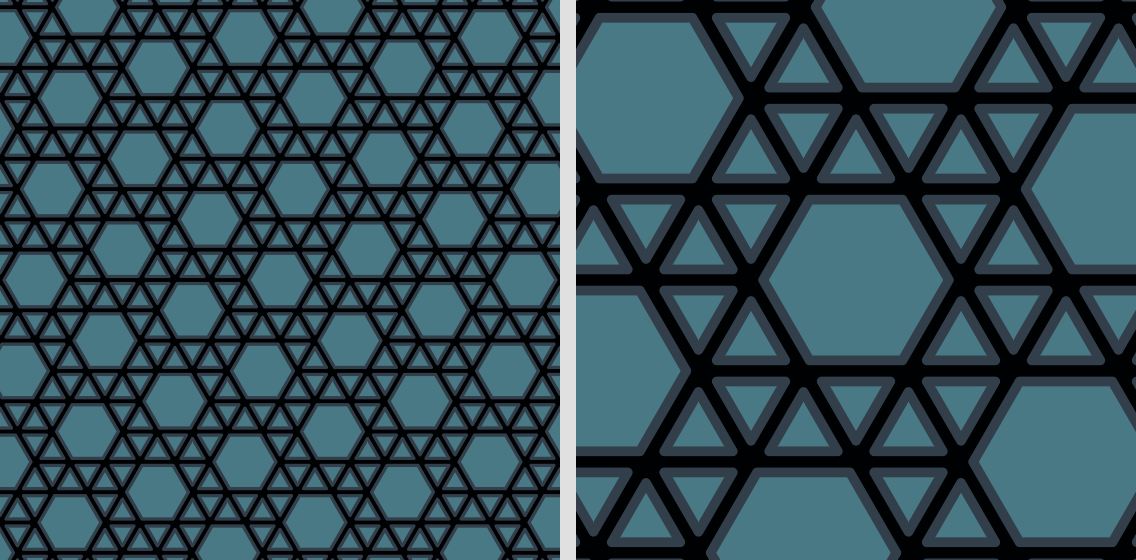
Left: the whole. Right: its middle third, enlarged.
Reproduce this pattern procedurally as a WebGL 1 fragment shader.

```glsl
precision highp float;

uniform vec2 u_resolution;

#define EDGES_ACROSS 16.0
#define GAP_INSET 0.054
#define FILL_INSET 0.147
#define GAP_COLOR vec3(0.0, 0.005, 0.008)
#define RIM_COLOR vec3(0.195, 0.247, 0.293)
#define FILL_COLOR vec3(0.282, 0.473, 0.518)

const float ROW_HEIGHT = 0.8660254;

// Distance to a convex corner, given signed offsets from its two nearest
// edges (nearer >= other) and the cosine between their normals.
float cornerDistance(float nearer, float other, float cosNormals) {
  if (nearer <= 0.0 || other <= cosNormals * nearer) return nearer;
  float squared = nearer * nearer + other * other
                - 2.0 * cosNormals * nearer * other;
  return sqrt(squared / (1.0 - cosNormals * cosNormals));
}

// Signed distance to the inset outline of the surrounding tile, in a snub
// trihexagonal tiling with edges of unit length.
float tileDistance(vec2 p, float inset) {
  // Triangle of the unit lattice and barycentric weights inside it
  vec2 lattice = vec2(p.x - 0.5 * p.y / ROW_HEIGHT, p.y / ROW_HEIGHT);
  vec2 corner = floor(lattice);
  vec2 local = lattice - corner;
  float upper = step(1.0, local.x + local.y);
  corner += upper;
  local = mix(local, 1.0 - local, upper);
  vec3 weights = vec3(1.0 - local.x - local.y, local);

  // One lattice vertex in seven is the hub of a hexagon
  float side = 1.0 - 2.0 * upper;
  vec3 index = corner.x + 5.0 * corner.y + side * vec3(0.0, 1.0, 5.0);
  vec3 hub = 1.0 - step(1.0, mod(index + 0.5, 7.0));
  float isHexagon = dot(hub, vec3(1.0));

  // Offsets from the three candidate edges of the triangle or hexagon
  vec3 hexagonEdges = mix(weights, 1.0 - weights, hub) - 1.0;
  vec3 edges = ROW_HEIGHT * mix(-weights, hexagonEdges, isHexagon) + inset;

  float high = max(edges.x, edges.y);
  float low = min(edges.x, edges.y);
  float nearest = max(high, edges.z);
  float second = max(low, min(high, edges.z));
  return cornerDistance(nearest, second, isHexagon - 0.5);
}

void main() {
  vec2 p = (gl_FragCoord.xy - 0.5 * u_resolution) * EDGES_ACROSS / u_resolution.y;
  float smoothing = 0.6 * EDGES_ACROSS / u_resolution.y;

  // Rim is a round-joined stroke centred on the inset outline
  float rimHalfWidth = 0.5 * (FILL_INSET - GAP_INSET);
  float d = tileDistance(p, 0.5 * (FILL_INSET + GAP_INSET));

  float rimToGap = smoothstep(-smoothing, smoothing, d - rimHalfWidth);
  float fillToRim = smoothstep(-smoothing, smoothing, d + rimHalfWidth);
  vec3 color = mix(FILL_COLOR, RIM_COLOR, fillToRim);
  color = mix(color, GAP_COLOR, rimToGap);

  gl_FragColor = vec4(color, 1.0);
}
```
